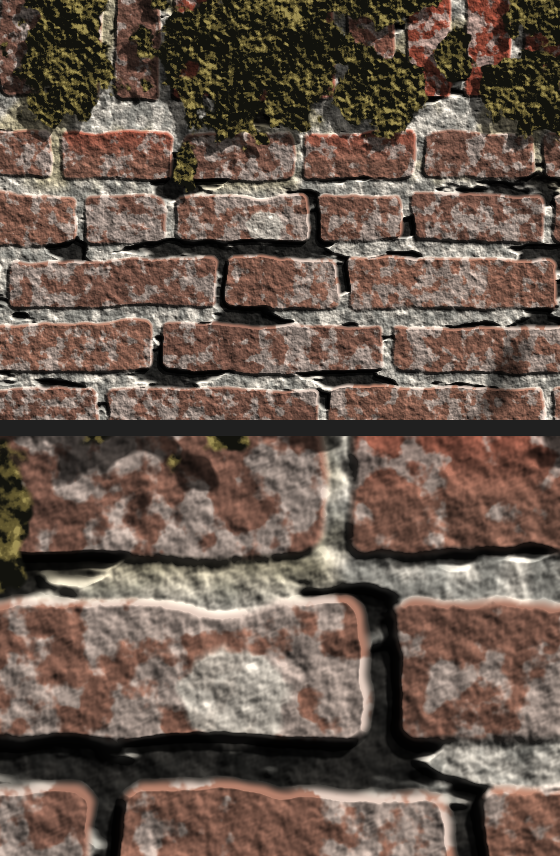
Top, the full canvas; bottom, a detail of the centre.
Reproduce this texture procedurally as a Shadertoy shader.

```glsl
// Weathered brick wall in raking sun: five rough courses, an upright course on top, hanging moss.
#define COURSE 0.153          // height of one course
#define FIRST_BED 0.097       // lowest bed joint
#define UPRIGHT_BED 0.709     // joint below the upright course
#define UPRIGHT_PITCH 0.139   // spacing of the upright bricks
#define BED_HALF 0.019        // half width of bed joints
#define HEAD_HALF 0.011       // half width of head joints
#define ROUNDING 0.018        // corner radius of the bricks
#define GRAIN 0.016           // depth of the surface grain
#define RELIEF 0.62           // strength of the lit relief
#define SUN vec2(0.6, 0.8)    // direction towards the sun

// Per course, from the bottom: joint offset, repeat length, position of an extra joint
const vec3 bond[5] = vec3[5](vec3(.243, .53, 0.), vec3(.373, .556, 0.),
    vec3(.526, .807, .29), vec3(.408, .56, .34), vec3(.135, .287, 0.));

// Moss cushions: centre and radii
const vec4 cushions[8] = vec4[8](vec4(.15, .89, .12, .18), vec4(.63, .9, .27, .22),
    vec4(.89, .79, .12, .1), vec4(.9, .99, .15, .06), vec4(1.085, .86, .05, .065),
    vec4(1.26, .78, .12, .1), vec4(1.29, .98, .09, .09), vec4(.44, .61, .035, .05));

float hash(vec2 p) {
    vec3 q = fract(p.xyx * vec3(.1031, .1030, .0973));
    q += dot(q, q.yzx + 33.33);
    return fract((q.x + q.y) * q.z);
}

float noise(vec2 p) {
    vec2 i = floor(p), f = fract(p);
    f = f * f * (3. - 2. * f);
    return mix(mix(hash(i), hash(i + vec2(1, 0)), f.x),
               mix(hash(i + vec2(0, 1)), hash(i + vec2(1, 1)), f.x), f.y);
}

float fbm(vec2 p) {
    float sum = 0., amp = .533;
    for (int i = 0; i < 4; i++) {
        sum += amp * noise(p);
        p = mat2(1.6, 1.2, -1.2, 1.6) * p + 17.3;
        amp *= .5;
    }
    return sum;
}

// Returns the depth inside the nearest brick (negative in mortar) and its random id
vec2 brickAt(vec2 p) {
    p += .022 * (vec2(fbm(p * 13.), fbm(p * 13. + 40.)) - .5);
    p.y += .016 * (noise(p * vec2(3., 5.) + 9.) - .5);
    vec2 inset;
    float id;
    if (p.y > UPRIGHT_BED) {
        float x = (p.x - .26) / UPRIGHT_PITCH, f = fract(x);
        inset = vec2(min(f, 1. - f) * UPRIGHT_PITCH - 1.5 * HEAD_HALF, p.y - UPRIGHT_BED - .06);
        id = hash(vec2(floor(x), 31.));
    } else {
        float t = (p.y - FIRST_BED) / COURSE + 1., f = fract(t);
        int row = int(clamp(floor(t), 0., 4.));
        vec3 b = bond[row];
        float x = mod(p.x - b.x, b.y);
        bool first = x < b.z;
        float lo = first ? 0. : b.z, hi = first ? b.z : b.y;
        inset = vec2(min(x - lo, hi - x) - HEAD_HALF, min(f, 1. - f) * COURSE - BED_HALF);
        id = hash(vec2(floor((p.x - b.x) / b.y) * 2. + float(first) + 20., float(row)));
    }
    vec2 q = ROUNDING - inset;
    return vec2(ROUNDING - length(max(q, 0.)) - min(max(q.x, q.y), 0.), id);
}

float brickMask(float depth) { return smoothstep(-.004, .006, depth); }

// Places where the mortar has fallen out
float gapAt(vec2 p) { return 1. - smoothstep(.34, .43, fbm(p * vec2(7., 15.) + 3.)); }

float heightAt(vec2 p) {
    float brick = brickMask(brickAt(p).x);
    float mortar = .012 * fbm(p * 16.) - .035 * gapAt(p);
    return mix(mortar, .014 + .008 * noise(p * 11.), brick) + GRAIN * fbm(p * 55.);
}

float mossAt(vec2 p) {
    float field = -9.;
    for (int i = 0; i < 8; i++)
        field = max(field, 1. - length((p - cushions[i].xy) / cushions[i].zw));
    return smoothstep(0., .13, field + 1.3 * (fbm(p * 24.) - .5));
}

vec3 mossColor(vec2 p) {
    float clump = fbm(p * 20. + 5.), sprig = fbm(p * 75.);
    float lit = .5 + 1.5 * (clump - .5) + 2.6 * (sprig - fbm((p + .006 * SUN) * 75.)) + 1.2 * (sprig - .5);
    vec3 c = mix(vec3(.07, .07, .05), vec3(.37, .33, .18), smoothstep(.3, .95, lit));
    return mix(c, vec3(.62, .56, .33), smoothstep(.95, 1.5, lit));
}

vec3 wallColor(vec2 p) {
    vec2 brick = brickAt(p);
    float patches = fbm(p * 9. + 60.), specks = fbm(p * 48. + 11.);
    vec3 clay = mix(vec3(.39, .28, .24), vec3(.55, .39, .32), .5 * brick.y + .5 * patches);
    clay = mix(clay, vec3(.52, .24, .18), smoothstep(.6, .72, p.y) * smoothstep(.3, .6, brick.y) * .8);
    float lime = smoothstep(.48, .64, specks + .6 * (patches - .5));
    clay = mix(clay, vec3(.66, .63, .6), .7 * lime);
    vec3 mortar = mix(vec3(.52, .51, .48), vec3(.77, .74, .69), smoothstep(.3, .65, specks));
    mortar = mix(mortar, vec3(.6, .55, .4), .6 * smoothstep(.52, .58, p.y) * smoothstep(.4, .6, patches));
    vec3 c = mix(mortar * (1. - .8 * gapAt(p)), clay, brickMask(brick.x));
    // Round lichen stain
    float stain = length(p - vec2(.634, .458)) + .03 * (fbm(p * 30.) - .5);
    return mix(c, vec3(.74, .71, .66), .9 - .9 * smoothstep(.038, .046, stain));
}

void mainImage(out vec4 fragColor, in vec2 fragCoord) {
    vec2 p = fragCoord / iResolution.y;
    // Raking light and short shadows
    float h = heightAt(p), slope = (h - heightAt(p + .0035 * SUN)) / .0035;
    float shadow = smoothstep(.005, .024, heightAt(p + .014 * SUN) - h);
    vec3 c = wallColor(p) * clamp(.93 + RELIEF * slope, .22, 1.5) * (1. - .75 * shadow);
    // Shade below the moss and a soft branch shadow at the lower right
    c *= 1. - .6 * mossAt(p + .04 * SUN);
    vec2 s = p - vec2(1.2, .1);
    c *= 1. - .5 * (1. - smoothstep(.015, .05, abs(s.x - .4 * s.y))) * (1. - smoothstep(.05, .13, abs(s.y)));
    c = mix(c, mossColor(p), mossAt(p));
    fragColor = vec4(clamp(c, 0., 1.), 1.);
}
```
